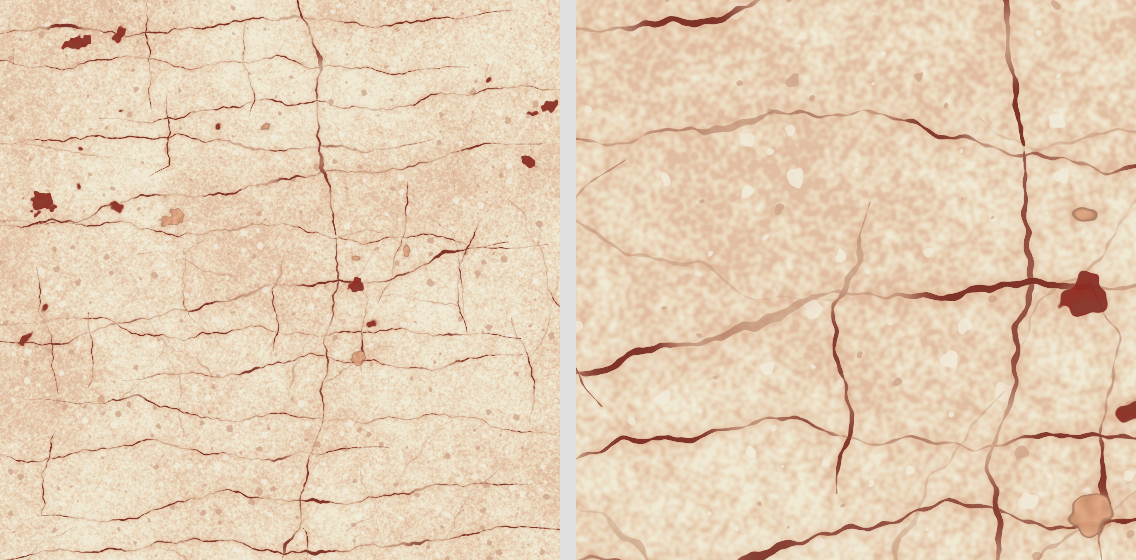
Left, the full canvas; right, a detail of the centre.
Give the GLSL for this texture, as a Shadertoy shader.

```glsl
// Cream marble: a grainy beige ground crossed by thin rust veins.
// Gradient noise makes the ground; loops of wandering segments make the
// near-level veins, the upright trunk, cross cracks, hairs and red blots.

#define LEVEL_VEINS 13
#define CROSS_CRACKS 15
#define HAIRS 20
#define BLOTS 20
#define WANDER 0.055
#define CHIP_GRID 46.0
#define TAN vec3(0.89, 0.76, 0.65)
#define CREAM vec3(0.92, 0.84, 0.73)
#define PALE vec3(0.935, 0.895, 0.805)
#define BROWN vec3(0.73, 0.53, 0.42)
#define BLUSH vec3(0.85, 0.62, 0.48)
#define RUST vec3(0.50, 0.20, 0.16)

float hash(vec2 p) {
    vec3 q = fract(p.xyx * vec3(0.1031, 0.1030, 0.0973));
    q += dot(q, q.yzx + 33.33);
    return fract((q.x + q.y) * q.z);
}

vec2 gradient(vec2 cell) {
    float angle = 6.2832 * hash(cell);
    return vec2(cos(angle), sin(angle));
}

float noise(vec2 p) {
    vec2 i = floor(p), f = p - i;
    vec2 s = f * f * f * (f * (f * 6.0 - 15.0) + 10.0);
    vec2 e = vec2(1.0, 0.0);
    float low = mix(dot(gradient(i), f), dot(gradient(i + e), f - e), s.x);
    float high = mix(dot(gradient(i + e.yx), f - e.yx), dot(gradient(i + 1.0), f - 1.0), s.x);
    return mix(low, high, s.y);
}

float fbm(vec2 p) {
    float sum = 0.0, amp = 1.0;
    for (int k = 0; k < 4; k++) {
        sum += amp * noise(p);
        p = mat2(1.6, 1.2, -1.2, 1.6) * p + 7.3;
        amp *= 0.5;
    }
    return sum;
}

// Wandering crack from a to b: x is the ink, y the soft stain around it.
vec2 vein(vec2 p, vec2 a, vec2 b, float halfWidth, float seed, float px) {
    float len = length(b - a);
    vec2 dir = (b - a) / len, q = p - a;
    float t = dot(q, dir), u = t / len, row = seed * 7.31 + 0.5;
    if (u < 0.0 || u > 1.0) return vec2(0.0);
    float ends = clamp(7.0 * u * (1.0 - u), 0.0, 1.0);
    float bend = WANDER * noise(vec2(t * 4.5, row))
               + 0.014 * noise(vec2(t * 19.0, row + 31.0))
               + 0.005 * noise(vec2(t * 70.0, row + 57.0));
    float d = abs(dot(q, vec2(-dir.y, dir.x)) - bend * ends);
    float patchy = smoothstep(-0.35, 0.3, noise(vec2(t * 15.0, row + 83.0)));
    float swell = smoothstep(0.25, 0.5, noise(vec2(t * 11.0, row + 97.0)));
    float w = halfWidth * (0.45 + 0.6 * patchy + 1.2 * swell) * (0.4 + 0.6 * ends);
    float ragged = d + 0.0012 * noise(p * 160.0);
    float ink = clamp((w - ragged) / px + 0.5, 0.0, 1.0);
    float stain = exp(-d / (halfWidth * 3.0)) * ends;
    return vec2(ink * (0.5 + 0.5 * patchy), stain * (0.4 + 0.6 * patchy));
}

vec3 ground(vec2 p, float px) {
    vec2 g = mat2(0.83, 0.56, -0.56, 0.83) * p;
    float tone = 0.2 + 1.5 * fbm(g * 3.5) + 1.1 * noise(g * 38.0)
               + 1.5 * noise(g * 120.0 + 5.0) + 1.8 * noise(g * 245.0);
    tone = clamp(tone, -1.25, 1.4);
    vec3 col = tone < 0.0 ? mix(CREAM, TAN, -tone) : mix(CREAM, PALE, tone);
    // Small pale chips and a few brown pits
    vec2 cell = floor(g * CHIP_GRID), f = fract(g * CHIP_GRID) - 0.5;
    float pick = hash(cell + 3.0), size = 0.24 * pow(hash(cell + 41.0), 2.0);
    vec2 shift = vec2(hash(cell + 11.0), hash(cell + 23.0)) - 0.5;
    float d = length(f - 0.45 * shift) + 0.16 * noise(g * 170.0) - size;
    float chip = 1.0 - smoothstep(0.0, 1.5 * px * CHIP_GRID, d);
    vec3 tint = pick < 0.35 ? vec3(0.95, 0.93, 0.87) : mix(TAN, BROWN, 0.5);
    return mix(col, tint, chip * (pick < 0.35 || pick > 0.85 ? 0.8 : 0.0));
}

void mainImage(out vec4 fragColor, in vec2 fragCoord) {
    vec2 p = fragCoord / iResolution.xy;
    float px = 1.0 / iResolution.y;
    vec3 col = ground(p, px);

    // Upright trunk
    vec2 knee = vec2(0.6, 0.58), foot = vec2(0.575, 0.24);
    vec2 mark = vein(p, vec2(0.53, 1.02), knee, 0.0024, 2.0, px);
    mark = max(mark, vein(p, knee, foot, 0.002, 5.0, px));
    mark = max(mark, vein(p, foot, vec2(0.5, -0.02), 0.0018, 8.0, px));

    // Long veins, most rising a little to the right
    for (int k = 0; k < LEVEL_VEINS; k++) {
        float id = float(k) + 20.0;
        float r = hash(vec2(id, 1.0)), s = hash(vec2(id, 2.0)), m = hash(vec2(id, 3.0));
        float y = (float(k) + 0.2 + 0.6 * r) / float(LEVEL_VEINS);
        vec2 span = (0.5 + 0.6 * s) * vec2(1.0, mix(-0.08, 0.24, m));
        vec2 a = vec2(mix(-0.1, 1.05 - span.x, hash(vec2(id, 4.0))), y - 0.5 * span.y);
        mark = max(mark, vein(p, a, a + span, mix(0.0011, 0.0023, m * s), id, px));
    }
    // Short steep cracks
    for (int k = 0; k < CROSS_CRACKS; k++) {
        float id = float(k) + 50.0, r = hash(vec2(id, 1.0));
        vec2 a = vec2((float(k) + r) / float(CROSS_CRACKS), hash(vec2(id, 2.0)) * 1.1);
        vec2 span = vec2(0.14 * hash(vec2(id, 3.0)) - 0.07, -0.08 - 0.15 * r);
        mark = max(mark, vein(p, a, a + span, 0.0013, id, px));
    }
    // Faint hairs in any direction
    for (int k = 0; k < HAIRS; k++) {
        float id = float(k) + 80.0, angle = 6.2832 * hash(vec2(id, 1.0));
        vec2 a = vec2(hash(vec2(id, 2.0)), hash(vec2(id, 3.0)));
        vec2 span = (0.1 + 0.18 * hash(vec2(id, 4.0))) * vec2(cos(angle), sin(angle));
        mark = max(mark, 0.45 * vein(p, a, a + span, 0.0009, id, px));
    }
    col = mix(col, BLUSH, 0.5 * mark.y);
    col = mix(col, mix(BROWN, RUST, smoothstep(0.45, 0.95, mark.x)), mark.x);

    // Red blots and rimmed pinkish patches
    for (int k = 0; k < BLOTS; k++) {
        float id = float(k) + 120.0, kind = hash(vec2(id, 1.0)), r = hash(vec2(id, 4.0));
        vec2 q = p - vec2(hash(vec2(id, 2.0)), hash(vec2(id, 3.0)));
        float size = mix(0.004, 0.021, r * r * r), angle = 3.1416 * hash(vec2(id, 5.0));
        q = mat2(cos(angle), sin(angle), -sin(angle), cos(angle)) * q * vec2(0.75, 1.25);
        float d = length(q) - size + size * (1.3 * noise(p * 42.0) + 0.7 * noise(p * 110.0));
        float fill = 1.0 - smoothstep(-px, px, d);
        float rim = 1.0 - smoothstep(0.0, 0.003, abs(d));
        vec3 red = mix(vec3(0.56, 0.14, 0.11), RUST, 0.5 + noise(p * 90.0));
        vec3 patchTint = mix(BLUSH + 0.12 * noise(p * 120.0), BROWN * 0.85, rim);
        col = mix(col, BLUSH, 0.35 * exp(-max(d, 0.0) / 0.004));
        col = mix(col, kind > 0.6 ? patchTint : red, 0.92 * fill);
    }
    fragColor = vec4(col, 1.0);
}
```
